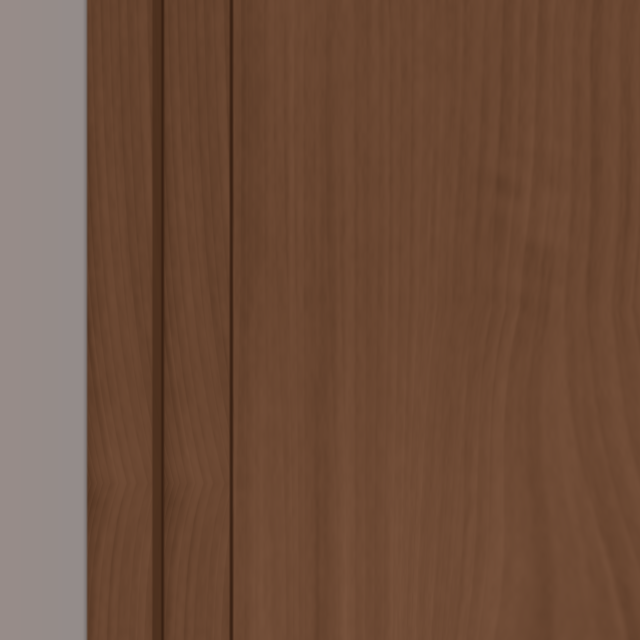
A WebGL 1 fragment shader for this texture:

```glsl
precision highp float;

uniform vec2 u_resolution;

// Vertical layout, in canvas widths
const float WALL_EDGE = 0.136;
const float GROOVE_A = 0.238;
const float STRIP_B = 0.256;
const float GROOVE_B = 0.357;
const float PANEL_EDGE = 0.366;
const float PANEL_LIP = 0.397;

// Grain shape
const float KINK_Y = 0.245;
const float STRIP_LEAN = 0.075;
const float SPLIT_X = 0.875;
const float SPLIT_Y = 0.52;
const float SPLIT_RATE = 2.6;
const float PORE_DEPTH = 0.13;
const vec2 FIGURE_CENTER = vec2(0.815, 0.67);

// Palette
const vec3 WALL = vec3(0.592, 0.550, 0.537);
const vec3 WOOD_DARK = vec3(0.290, 0.180, 0.110);
const vec3 WOOD_MID = vec3(0.410, 0.273, 0.190);
const vec3 WOOD_LIGHT = vec3(0.500, 0.350, 0.260);
const vec3 GROOVE = vec3(0.200, 0.110, 0.060);

float hash(vec2 p) {
  vec3 q = fract(vec3(p.xyx) * 0.1031);
  q += dot(q, q.yzx + 33.33);
  return fract((q.x + q.y) * q.z);
}

float noise(vec2 p) {
  vec2 cell = floor(p);
  vec2 f = fract(p);
  f = f * f * (3.0 - 2.0 * f);
  float low = mix(hash(cell), hash(cell + vec2(1.0, 0.0)), f.x);
  float high = mix(hash(cell + vec2(0.0, 1.0)), hash(cell + 1.0), f.x);
  return mix(low, high, f.y);
}

// Long fibres at four widths; result is centred on zero
float grain(vec2 p) {
  float sum = 0.0;
  float weight = 0.42;
  vec2 scale = vec2(20.0, 0.7);
  for (int i = 0; i < 4; i++) {
    sum += weight * (noise(p * scale + 17.0 * float(i)) - 0.5);
    scale *= vec2(1.95, 1.4);
    weight *= 0.88;
  }
  return sum;
}

// Fine broken specks along the fibres
float pores(vec2 p) {
  return noise(p * vec2(240.0, 75.0)) + noise(p * vec2(130.0, 28.0) + 9.0) - 1.0;
}

// Uneven growth lines: a slow lightening, then a quick dark edge
float rings(vec2 p, float count) {
  float phase = fract(p.x * count + 1.6 * noise(p * vec2(count * 0.4, 1.2)));
  return phase * (1.0 - smoothstep(0.78, 1.0, phase)) - 0.36;
}

float band(float x, float left, float right, float soft) {
  return smoothstep(left - soft, left + soft, x)
    * (1.0 - smoothstep(right - soft, right + soft, x));
}

float bump(vec2 p, vec2 center, vec2 size) {
  vec2 d = (p - center) / size;
  return exp(-dot(d, d));
}

vec3 woodColor(float tone) {
  vec3 lower = mix(WOOD_MID, WOOD_DARK, clamp(-tone, 0.0, 1.0));
  return mix(lower, WOOD_LIGHT, clamp(tone, 0.0, 1.0));
}

// Narrow moulding: leaning fibres fold at the kink
float stripTone(vec2 p, float left) {
  float x = p.x - left;
  float h = p.y - KINK_Y;
  float reach = h > 0.0 ? 0.30 : 0.10;
  float lean = STRIP_LEAN * (h > 0.0 ? 1.0 : 0.45);
  vec2 q = vec2(x + lean * (1.0 - exp(-abs(h) / reach)), p.y);
  float tone = 0.85 * grain(q + vec2(2.0, 0.0)) + PORE_DEPTH * pores(q);
  tone += 0.26 * rings(q, 75.0);
  tone -= 0.45 * exp(-x / 0.016);
  tone -= 0.25 * bump(vec2(x, p.y), vec2(0.0, KINK_Y - 0.03), vec2(0.05, 0.035));
  tone += 0.15 * bump(vec2(x, p.y), vec2(0.055, KINK_Y + 0.02), vec2(0.04, 0.06));
  return tone - 0.04;
}

// Wide board: straight on the left, bowed and splitting on the right
float panelTone(vec2 p) {
  float curved = smoothstep(0.60, 0.84, p.x);
  float drop = max(SPLIT_Y - p.y, 0.0);
  float rise = max(p.y - SPLIT_Y, 0.0);
  float u = SPLIT_X + (p.x - SPLIT_X) / (1.0 + SPLIT_RATE * drop * curved);
  u -= curved * (0.12 * rise * rise - 0.010 * sin(9.0 * p.y + 5.0 * p.x));
  vec2 q = vec2(u, p.y);
  float tone = mix(0.78, 0.65, curved) * grain(q + vec2(5.0, 3.0));
  tone += PORE_DEPTH * pores(q);
  tone += mix(0.16 * rings(q, 62.0), 0.36 * rings(q, 36.0), curved);
  float ripple = noise(vec2(p.x * 9.0, p.y * 34.0 + p.x * 10.0)) - 0.4;
  tone += 0.65 * ripple * bump(p, FIGURE_CENTER, vec2(0.06, 0.13));
  tone += 0.20 * bump(p, vec2(0.89, 0.42), vec2(0.05, 0.30));
  tone -= 0.18 * bump(p, vec2(0.84, 0.53), vec2(0.04, 0.07));
  tone += 0.20 * (1.0 - smoothstep(0.10, 0.65, p.y));
  return tone + 0.05 - 0.22 * band(p.x, PANEL_EDGE, PANEL_LIP, 0.003);
}

void main() {
  vec2 p = gl_FragCoord.xy / u_resolution;
  float soft = 0.0022;

  // Painted wall
  vec3 color = WALL + vec3(-0.012, -0.002, 0.003) * smoothstep(0.0, WALL_EDGE, p.x);
  color *= 1.0 - 0.16 * smoothstep(WALL_EDGE - 0.008, WALL_EDGE, p.x);

  // Timber pieces
  float tone = mix(stripTone(p, WALL_EDGE), stripTone(p, STRIP_B), step(STRIP_B, p.x));
  tone = mix(tone, panelTone(p), smoothstep(PANEL_EDGE - soft, PANEL_EDGE + soft, p.x));
  vec3 wood = woodColor(tone);

  // Grooves: a shaded slope with a deep line, then a thin gap
  wood = mix(wood, WOOD_DARK, 0.85 * band(p.x, GROOVE_A, STRIP_B, soft));
  wood = mix(wood, GROOVE, 0.80 * band(p.x, STRIP_B - 0.004, STRIP_B, soft));
  wood = mix(wood, GROOVE, 0.85 * band(p.x, GROOVE_B + 0.002, PANEL_EDGE - 0.002, soft));

  color = mix(color, wood, smoothstep(WALL_EDGE - soft, WALL_EDGE + soft, p.x));
  gl_FragColor = vec4(color, 1.0);
}
```
